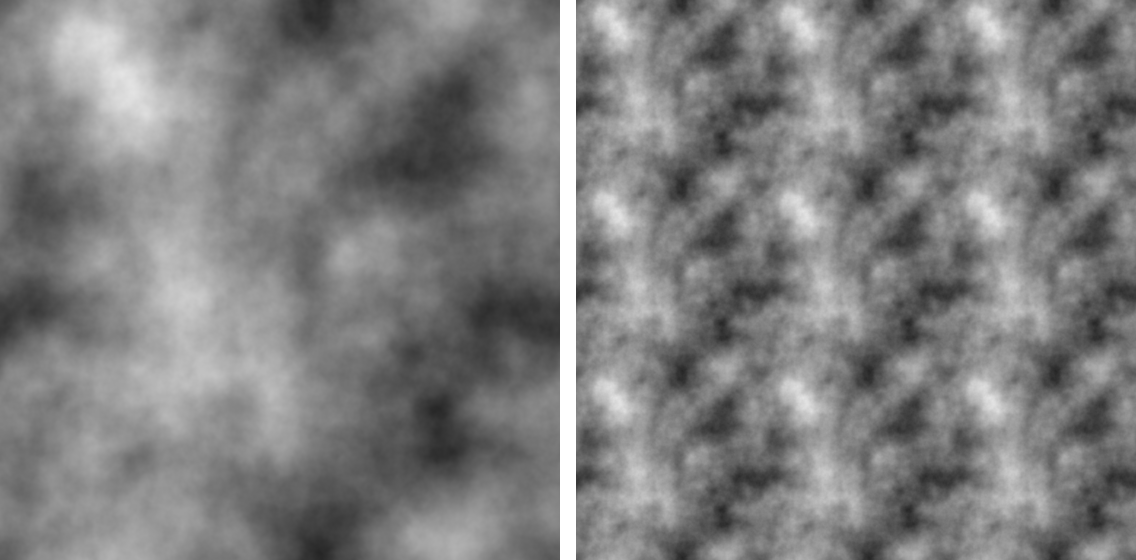
Left, the tile; right, the same tile 3 across and 3 down.
Give the GLSL for this texture, as a Shadertoy shader.

```glsl
#define BASE_CELLS 4
#define OCTAVES 6
#define GAIN 0.5
#define MEAN_GREY 0.49
#define CLOUD_CONTRAST 0.45
#define COLUMN_SWELL 0.10
#define DIAMOND_SWELL 0.145
#define SEED 17u

const float TAU = 6.2831853;

// Integer hash of a lattice point, giving two values in -1..1
vec2 hashGradient(ivec2 cell, uint layer) {
    uint h = uint(cell.x) * 1597334677u ^ uint(cell.y) * 3812015801u;
    h ^= (layer + SEED) * 2654435769u;
    h = (h ^ (h >> 16)) * 2246822519u;
    h = (h ^ (h >> 13)) * 3266489917u;
    h ^= h >> 16;
    return vec2(h & 65535u, h >> 16) / 32767.5 - 1.0;
}

// Contribution of one cell corner, wrapped to the period
float cornerSlope(ivec2 cell, ivec2 corner, vec2 local, int period, uint layer) {
    ivec2 wrapped = (cell + corner) % period;
    return dot(hashGradient(wrapped, layer), local - vec2(corner));
}

// Gradient noise that repeats after a whole number of cells
float tiledNoise(vec2 p, int period, uint layer) {
    ivec2 cell = ivec2(floor(p));
    vec2 local = fract(p);
    vec2 fade = local * local * local * (local * (local * 6.0 - 15.0) + 10.0);
    float bottom = mix(cornerSlope(cell, ivec2(0, 0), local, period, layer),
                       cornerSlope(cell, ivec2(1, 0), local, period, layer), fade.x);
    float top = mix(cornerSlope(cell, ivec2(0, 1), local, period, layer),
                    cornerSlope(cell, ivec2(1, 1), local, period, layer), fade.x);
    return mix(bottom, top, fade.y);
}

// Octaves are shifted so their lattices do not line up
float clouds(vec2 uv) {
    float sum = 0.0;
    float amplitude = 1.0;
    int period = BASE_CELLS;
    for (int i = 0; i < OCTAVES; i++) {
        vec2 shift = fract(float(i + 1) * vec2(0.618, 0.755));
        sum += amplitude * tiledNoise((uv + shift) * float(period), period, uint(i));
        amplitude *= GAIN;
        period *= 2;
    }
    return sum;
}

// Broad light and dark regions from whole cosine waves
float broadSwell(vec2 uv) {
    float column = cos(TAU * (uv.x - 0.28));
    float diamond = cos(TAU * uv.x) * cos(TAU * uv.y);
    return COLUMN_SWELL * column + DIAMOND_SWELL * diamond;
}

void mainImage(out vec4 fragColor, in vec2 fragCoord) {
    vec2 uv = fragCoord / iResolution.xy;
    float grey = MEAN_GREY + broadSwell(uv) + CLOUD_CONTRAST * clouds(uv);
    fragColor = vec4(vec3(clamp(grey, 0.0, 1.0)), 1.0);
}
```
